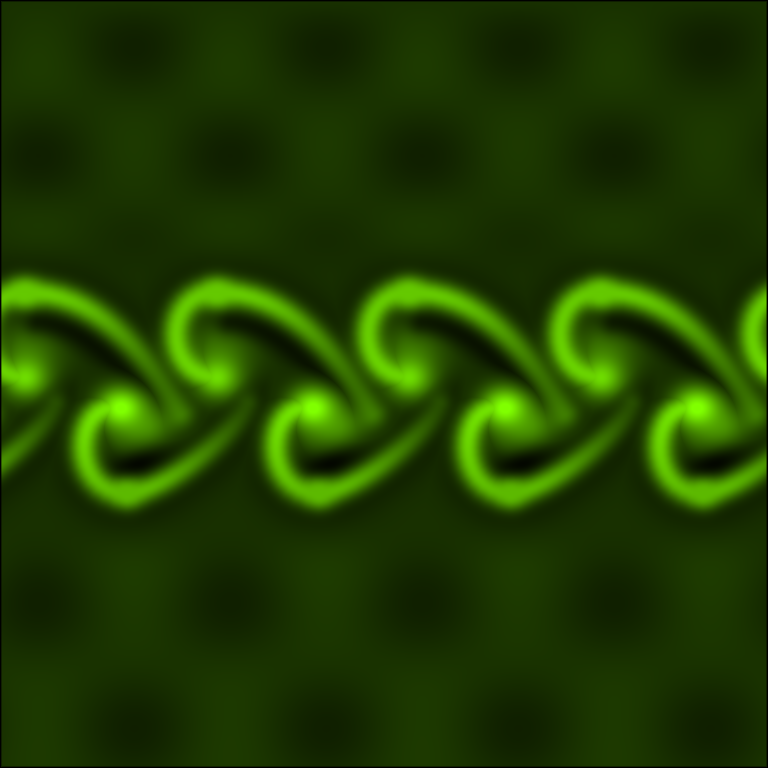
Write a WebGL 2 fragment shader that draws this pattern.

```glsl
#version 300 es
precision highp float;
// A chain of glowing green hooks, four across, over a dim rippled ground.
// Each tile holds an upper and a lower hook, made of cubic curves with soft
// Gaussian profiles, dark halos and blurred inner glows.

uniform vec2 u_resolution;
out vec4 fragColor;

const float TAU = 6.2831853;
const float REPEATS = 4.0;
const int CURVE_STEPS = 16;
const vec3 LIME = vec3(0.5, 1.0, 0.0);

float gauss(float d, float sigma) {
    return exp(-0.5 * d * d / (sigma * sigma));
}

vec2 cubic(vec2 a, vec2 b, vec2 c, vec2 d, float t) {
    float s = 1.0 - t;
    return s * s * s * a + 3.0 * s * t * (s * b + t * c) + t * t * t * d;
}

// Returns distance to the curve and the parameter of the nearest point.
vec2 curveDistance(vec2 p, vec2 a, vec2 b, vec2 c, vec2 d) {
    vec2 nearest = vec2(1e3, 0.0);
    vec2 start = a;
    for (int i = 1; i <= CURVE_STEPS; i++) {
        vec2 end = cubic(a, b, c, d, float(i) / float(CURVE_STEPS));
        vec2 along = end - start;
        float h = clamp(dot(p - start, along) / dot(along, along), 0.0, 1.0);
        float dist = length(p - start - along * h);
        if (dist < nearest.x) {
            nearest = vec2(dist, (float(i - 1) + h) / float(CURVE_STEPS));
        }
        start = end;
    }
    return nearest;
}

// Soft elliptical spot, turned by an angle.
float spot(vec2 p, vec2 center, vec2 radii, float angle) {
    vec2 q = p - center;
    float c = cos(angle), s = sin(angle);
    q = vec2(c * q.x + s * q.y, c * q.y - s * q.x) / radii;
    return exp(-0.5 * dot(q, q));
}

// Paints a strand whose level fades along its length.
float strand(float level, vec2 curve, float width, float from, float to) {
    float target = mix(from, to, smoothstep(0.1, 1.0, curve.y));
    return mix(level, max(level, target), gauss(curve.x, width));
}

// Checkered ripples, spaced differently above and below the chain.
float groundLevel(vec2 p) {
    float phase = p.y > 0.0 ? (p.y - 1.2) / 1.06 : (p.y + 1.1) / 1.4;
    float ripple = -cos(TAU * (p.x - 0.2)) * cos(TAU * phase);
    float fade = smoothstep(0.5, 1.0, abs(p.y));
    float bands = 0.012 * cos(TAU * (abs(p.y) - 0.86) / 0.62);
    return 0.185 + fade * (0.05 * ripple + bands);
}

void main() {
    vec2 uv = gl_FragCoord.xy / u_resolution;
    vec2 p = (uv - vec2(0.0, 0.5)) * REPEATS;
    float level = groundLevel(p);
    float light = 0.0;
    float glow = 0.0;
    float shade = 0.0;
    float halo = 1e3;

    // Neighbouring tiles overlap, so gather all three.
    for (int k = -1; k <= 1; k++) {
        vec2 q = vec2(fract(p.x) + float(k), p.y);

        // Upper hook: curl, then long arm.
        vec2 topJoin = vec2(0.13, 0.474);
        vec2 upperKnob = vec2(0.13, 0.031);
        vec2 upperCurl = curveDistance(q, upperKnob, vec2(-0.167, 0.047),
                                       vec2(-0.141, 0.49), topJoin);
        vec2 upperArm = curveDistance(q, topJoin, vec2(0.484, 0.49),
                                      vec2(0.745, 0.177), vec2(0.943, -0.151));
        light = strand(light, upperCurl, 0.053, 0.76, 0.76);
        light = strand(light, upperArm, 0.052, 0.76, 0.34);

        // Lower hook.
        vec2 lowJoin = vec2(0.661, -0.568);
        vec2 lowerKnob = vec2(0.63, -0.125);
        vec2 lowerCurl = curveDistance(q, lowerKnob, vec2(0.375, -0.083),
                                       vec2(0.359, -0.568), lowJoin);
        vec2 lowerArm = curveDistance(q, lowJoin, vec2(0.849, -0.568),
                                      vec2(1.24, -0.25), vec2(1.286, -0.104));
        light = strand(light, lowerCurl, 0.053, 0.86, 0.7);
        light = strand(light, lowerArm, 0.048, 0.7, 0.24);
        halo = min(halo, min(min(upperCurl.x, upperArm.x),
                             min(lowerCurl.x, lowerArm.x)));

        // Knobs and inner glows.
        light = max(light, 0.8 * spot(q, upperKnob, vec2(0.085, 0.075), 0.0));
        light = max(light, 1.02 * spot(q, lowerKnob, vec2(0.095, 0.08), 0.0));
        glow += 0.28 * spot(q, vec2(0.14, 0.17), vec2(0.13, 0.11), 0.0);
        glow += 0.34 * spot(q, vec2(0.77, -0.23), vec2(0.14, 0.075), 0.3);

        // Dark hollows under the arms.
        vec2 hollow = curveDistance(q, vec2(0.2, 0.33), vec2(0.4, 0.31),
                                    vec2(0.6, 0.17), vec2(0.72, 0.0));
        shade = max(shade, 0.65 * gauss(hollow.x, 0.055));
        shade = max(shade, spot(q, vec2(0.71, -0.44), vec2(0.14, 0.055), 0.3));
    }

    level *= 1.0 - 0.6 * gauss(halo, 0.11);
    level = (level + glow) * (1.0 - shade);
    level = level * (1.0 - 0.8 * min(light, 1.0)) + light * (1.0 - 0.08 * level);

    // Thin black frame.
    vec2 edge = min(uv, 1.0 - uv);
    float frame = smoothstep(0.0008, 0.0028, min(edge.x, edge.y));
    fragColor = vec4(LIME * clamp(level, 0.0, 1.0) * frame, 1.0);
}
```
